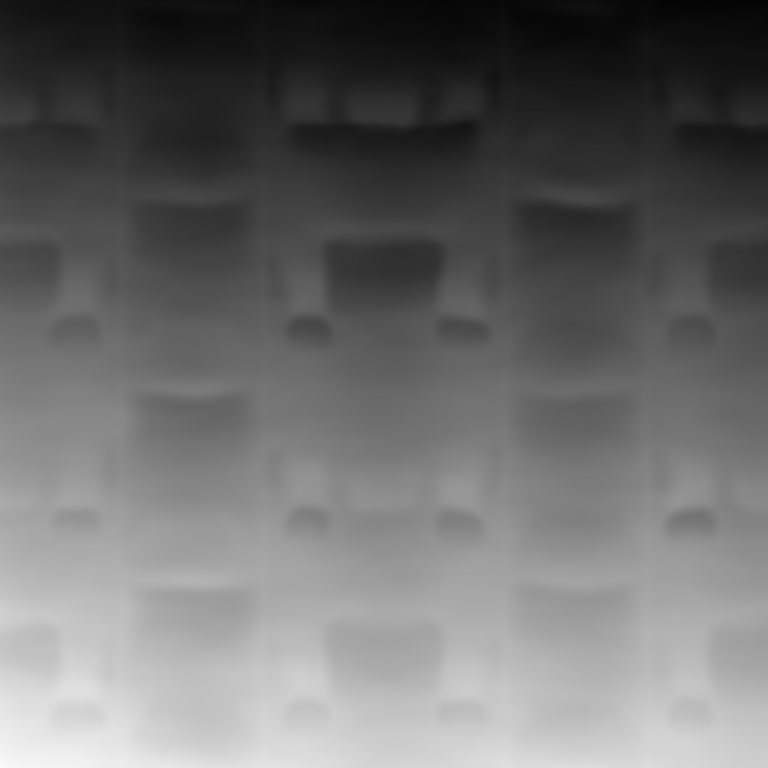
Write a Shadertoy shader that draws this texture map.

```glsl
vec2 randomGradient(vec2 cell) {
    vec2 h = vec2(dot(cell, vec2(127.1, 311.7)), dot(cell, vec2(269.5, 183.3)));
    return fract(sin(h) * 43758.5) * 2.0 - 1.0;
}

float gradientNoise(vec2 p) {
    vec2 i = floor(p), f = fract(p);
    vec2 w = f * f * f * (f * (f * 6.0 - 15.0) + 10.0);
    vec2 e = vec2(0.0, 1.0);
    float a = dot(randomGradient(i), f);
    float b = dot(randomGradient(i + e.yx), f - e.yx);
    float c = dot(randomGradient(i + e), f - e);
    float d = dot(randomGradient(i + 1.0), f - 1.0);
    return mix(mix(a, b, w.x), mix(c, d, w.x), w.y);
}

float roundBox(vec2 p, vec2 halfSize, float radius) {
    vec2 q = abs(p) - halfSize + radius;
    return length(max(q, 0.0)) + min(max(q.x, q.y), 0.0) - radius;
}

float softMask(float dist, float blur) {
    return 1.0 - smoothstep(-blur, blur, dist);
}

// Long falloff above the crest, short falloff below it
float crest(float y) {
    return exp(-y * y * (y < 0.0 ? 130.0 : 450.0));
}

// Tall recess hanging under a sagging ridge, with a dome at its foot
float panelRelief(vec2 g) {
    vec2 id = floor(vec2(g.x * 0.5, g.y + 0.47));
    vec2 p = vec2(mod(g.x, 2.0) - 1.0, fract(g.y + 0.47) - 0.5);
    float wear = randomGradient(id + 3.0).x;
    float y = p.y + 0.3 * p.x * p.x;

    float ridge = crest(y) * exp(-p.x * p.x * 14.0);
    float recess = softMask(abs(p.x) - 0.3, 0.09)
                 * smoothstep(0.0, 0.1, y) * (1.0 - smoothstep(0.14, 0.5, p.y));
    float slope = max(abs(p.x) - 0.28 - 0.6 * (p.y + 0.25), -0.37 - p.y);
    float dome = softMask(slope, 0.06) * (1.0 - smoothstep(-0.34, -0.05, p.y));
    float rails = exp(-pow((abs(p.x) - 0.37) * 28.0, 2.0));
    float fade = id.y < 0.5 ? 0.35 : 1.0;
    return fade * (ridge * (0.06 + 0.02 * wear) - recess * (0.045 + 0.015 * wear))
         + dome * 0.022 * sign(wear) + rails * 0.008;
}

// Paired posts and pads; rows alternate between a raised boss and a cup
float bracketRelief(vec2 g) {
    vec2 id = floor(vec2(g.x * 0.5 + 0.5, g.y));
    vec2 p = vec2(mod(g.x + 1.0, 2.0) - 1.0, fract(g.y));
    float cupRow = mod(id.y, 2.0);
    float topRow = id.y < 0.5 ? 1.0 : 0.0;
    float wear = (1.0 + 0.3 * randomGradient(id + 17.0).y) * (id.y > 2.5 ? 0.7 : 1.0);

    float lip = crest(p.y - 0.24 + 0.4 * p.x * p.x) * softMask(abs(p.x) - 0.27, 0.2);
    float cup = softMask(roundBox(p - vec2(0.0, 0.43), vec2(0.31 - 0.1 * max(p.y - 0.45, 0.0), 0.22), 0.13), 0.05)
              * (1.0 - smoothstep(0.42, 0.72, p.y));
    float boss = softMask(roundBox(p - vec2(0.0, 0.52), vec2(0.19, 0.15), 0.1), 0.05)
               * smoothstep(0.34, 0.62, p.y);
    float shelf = softMask(abs(p.x) - 0.47, 0.06)
                * smoothstep(0.62, 0.67, p.y) * (1.0 - smoothstep(0.67, 0.95, p.y));

    vec2 side = vec2(abs(p.x) - 0.4, p.y);
    float pad = softMask(roundBox(side - vec2(0.0, 0.76), vec2(0.13, 0.11), 0.1), 0.04)
              * (1.0 - smoothstep(0.68, 0.88, p.y));
    float post = softMask(roundBox(side - vec2(0.0, 0.46), vec2(0.1, 0.16), 0.03), 0.06)
               * smoothstep(0.28, 0.58, p.y);
    float slot = softMask(roundBox(side - vec2(0.18, 0.45), vec2(0.035, 0.1), 0.03), 0.05);

    float centre = mix(boss * (0.03 + 0.03 * topRow) - shelf * (0.01 + 0.03 * topRow),
                       lip * 0.055 - cup * 0.06, cupRow);
    return wear * (centre + post * 0.04 - pad * 0.065 * (1.0 - 0.8 * topRow) - slot * 0.02);
}

void mainImage(out vec4 fragColor, in vec2 fragCoord) {
    vec2 uv = fragCoord / iResolution.xy;
    float depth = 1.0 - uv.y;
    vec2 grid = vec2(uv.x, depth) * 4.0;

    // Soft distortion of the repeated relief
    vec2 warp = vec2(gradientNoise(grid * 3.0), gradientNoise(grid * 3.0 + 20.0));
    vec2 worn = grid + warp * 0.05;

    // Vertical ramp, brighter towards the left side and between the columns
    float grey = 0.035 + 0.7 * depth + 0.115 * depth * depth;
    grey += 0.14 * exp(-uv.x * 7.0) * (0.3 + 0.7 * depth) - 0.035 * (uv.x - 0.35);
    grey -= 0.018 * cos(6.2832 * grid.x) * smoothstep(0.0, 0.3, depth);

    grey += panelRelief(worn) + bracketRelief(worn);
    grey += 0.03 * gradientNoise(grid * vec2(1.5, 3.0))
          + 0.016 * gradientNoise(grid * vec2(4.0, 9.0));
    fragColor = vec4(vec3(clamp(grey, 0.0, 1.0)), 1.0);
}
```
